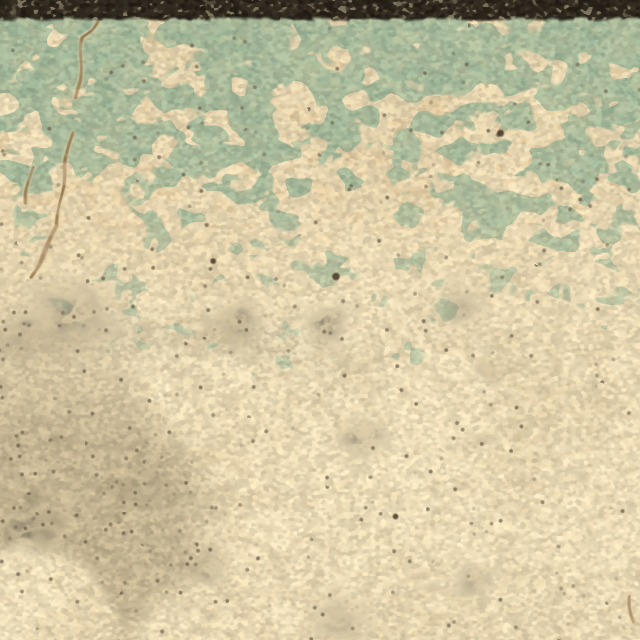
Write a WebGL 2 fragment shader that draws this texture.

```glsl
#version 300 es
precision highp float;
// Weathered plaster wall: flaking teal paint over cream, grey stains, cracks and a dark top rail.
uniform vec2 u_resolution;
out vec4 fragColor;

vec3 hash3(vec2 cell) {
  vec3 q = fract(cell.xyx * vec3(0.1031, 0.1030, 0.0973));
  q += dot(q, q.yxz + 33.33);
  return fract((q.xxy + q.yzz) * q.zyx);
}

// Cellular noise: x = blended cell value, y = distance to nearest point, z = its random value
vec3 cellular(vec2 q) {
  vec2 base = floor(q);
  float sum = 0.0, weight = 0.0, nearest = 9.0, id = 0.0;
  for (int j = -1; j <= 1; j++)
    for (int i = -1; i <= 1; i++) {
      vec2 cell = base + vec2(i, j);
      vec3 h = hash3(cell);
      float d = length(cell + h.xy - q);
      float w = exp(-6.0 * d * d);
      sum += w * h.z;
      weight += w;
      if (d < nearest) { nearest = d; id = h.z; }
    }
  return vec3(sum / weight, nearest, id);
}

float segmentDistance(vec2 p, vec2 a, vec2 b) {
  vec2 ab = b - a;
  return length(p - a - ab * clamp(dot(p - a, ab) / dot(ab, ab), 0.0, 1.0));
}

// Centre, radius and strength of each smudge
const vec4 smudges[12] = vec4[12](
  vec4(0.11, 0.51, 0.065, 0.60), vec4(0.04, 0.48, 0.045, 0.50),
  vec4(0.37, 0.495, 0.036, 0.75), vec4(0.51, 0.495, 0.030, 0.90),
  vec4(0.72, 0.52, 0.035, 0.45), vec4(0.565, 0.315, 0.034, 0.65),
  vec4(0.05, 0.175, 0.050, 0.60), vec4(0.32, 0.11, 0.030, 0.65),
  vec4(0.74, 0.09, 0.032, 0.50), vec4(0.53, 0.03, 0.045, 0.45),
  vec4(0.23, 0.235, 0.035, 0.45), vec4(0.76, 0.42, 0.022, 0.40));

// Ends of each crack segment
const vec4 cracks[7] = vec4[7](
  vec4(0.175, 0.985, 0.130, 0.940), vec4(0.130, 0.940, 0.121, 0.850),
  vec4(0.112, 0.790, 0.098, 0.720), vec4(0.098, 0.720, 0.090, 0.645),
  vec4(0.090, 0.645, 0.046, 0.565), vec4(0.050, 0.740, 0.040, 0.680),
  vec4(0.984, 0.065, 0.990, 0.030));

// Centre and radius of the bold spots
const vec3 spots[4] = vec3[4](
  vec3(0.525, 0.568, 0.0055), vec3(0.782, 0.792, 0.0050),
  vec3(0.333, 0.592, 0.0040), vec3(0.618, 0.193, 0.0040));

void main() {
  vec2 p = gl_FragCoord.xy / u_resolution;
  float aa = 1.0 / u_resolution.y;
  vec2 warp = 0.004 * vec2(sin(p.y * 71.0 + 2.0 * sin(p.x * 43.0)),
                           sin(p.x * 83.0 + 2.0 * sin(p.y * 57.0)));
  vec2 w = p + warp;

  float cloud = cellular(w * 8.0 + 3.0).x;
  float patches = cellular(w * vec2(28.0, 40.0)).x;
  float mottle = cellular(w * vec2(62.0, 84.0) + 17.0).x;
  float grain = cellular(p * vec2(150.0, 190.0) + 41.0).x;
  vec3 speck = cellular(p * 75.0 + 9.0);

  // Cream plaster, with peach where the paint has worn away
  vec3 color = mix(vec3(0.88, 0.81, 0.66), vec3(0.945, 0.885, 0.74),
                   clamp(0.55 + 0.6 * (cloud - 0.5) + 0.9 * (mottle - 0.5), 0.0, 1.0));
  float worn = smoothstep(0.5, 0.75, p.y);
  color = mix(color, vec3(0.87, 0.77, 0.60), 0.7 * worn * smoothstep(0.45, 0.8, mottle));
  float fold = exp(-pow((p.y - 0.45 - 0.02 * sin(p.x * 6.0)) / 0.035, 2.0));
  color *= 1.0 - 0.07 * fold * (1.0 - smoothstep(0.4, 0.7, p.x));

  // Teal paint breaking into flakes further down
  float flake = patches + 0.45 * (mottle - 0.5) + 0.35 * (cloud - 0.5);
  float limit = mix(0.86, 0.13, smoothstep(0.5, 1.0, p.y))
              + 0.5 * (1.0 - smoothstep(0.32, 0.5, p.y));
  float paint = smoothstep(-0.06, 0.08, flake - limit);
  vec3 teal = mix(vec3(0.57, 0.68, 0.57), vec3(0.69, 0.75, 0.62), mottle);
  color = mix(color, teal, paint * mix(0.65, 0.9, worn));

  // Broad stain at lower left, cut by a pale round hump
  float stainEdge = 0.21 + 0.12 * smoothstep(0.0, 0.13, p.y) - 0.09 * smoothstep(0.2, 0.4, p.y);
  float stain = 1.0 - smoothstep(-0.07, 0.03, w.x - stainEdge + 0.06 * (cloud - 0.5));
  stain *= 1.0 - smoothstep(0.28, 0.52, p.y);
  stain *= smoothstep(-0.008, 0.025, length(w - vec2(0.03, -0.01)) - 0.15);
  color = mix(color, vec3(0.70, 0.64, 0.51), stain * (0.4 + 0.5 * mottle));

  // Small smudges, broken up by the grain
  float smudge = 0.0;
  for (int i = 0; i < 12; i++) {
    vec2 d = (w - smudges[i].xy) / smudges[i].z * vec2(0.9, 1.15);
    smudge = max(smudge, smudges[i].w * exp(-1.6 * dot(d, d)));
  }
  color = mix(color, vec3(0.46, 0.42, 0.35), smudge * smoothstep(0.15, 0.85, 0.5 * (grain + mottle)));

  // Grain and scattered specks, denser in dirty places
  color *= 1.0 + 0.17 * (grain - 0.55);
  float dirt = clamp(stain * 0.5 + smudge, 0.0, 1.0);
  float dot0 = 1.0 - smoothstep(0.1, 0.35, speck.y);
  float rare = smoothstep(0.93 - 0.4 * dirt, 1.0, speck.z);
  color = mix(color, vec3(0.42, 0.37, 0.29), dot0 * rare * 0.75);

  // Cracks with a pale lip
  float crack = 1.0;
  for (int i = 0; i < 7; i++)
    crack = min(crack, segmentDistance(p + 0.7 * warp, cracks[i].xy, cracks[i].zw));
  color = mix(color, vec3(0.88, 0.81, 0.65), 0.45 * (1.0 - smoothstep(0.002, 0.008, crack)));
  color = mix(color, vec3(0.56, 0.43, 0.28), (0.4 + 0.5 * mottle) * (1.0 - smoothstep(0.0008, 0.0025 + aa, crack)));

  // Bold spots
  for (int i = 0; i < 4; i++) {
    float d = length(p - spots[i].xy) - spots[i].z;
    color = mix(color, vec3(0.27, 0.21, 0.15), 0.85 * (1.0 - smoothstep(-0.002, 0.001 + aa, d)));
  }

  // Dark rail along the top, with pale chips
  vec3 rail = mix(vec3(0.12, 0.10, 0.07), vec3(0.25, 0.22, 0.17), grain);
  rail = mix(rail, vec3(0.60, 0.56, 0.45), 0.7 * smoothstep(0.72, 0.95, grain));
  float railEdge = 0.970 + 0.006 * (mottle - 0.5);
  color = mix(color, rail, smoothstep(-0.002 - aa, 0.002 + aa, p.y - railEdge));

  fragColor = vec4(clamp(color, 0.0, 1.0), 1.0);
}
```
